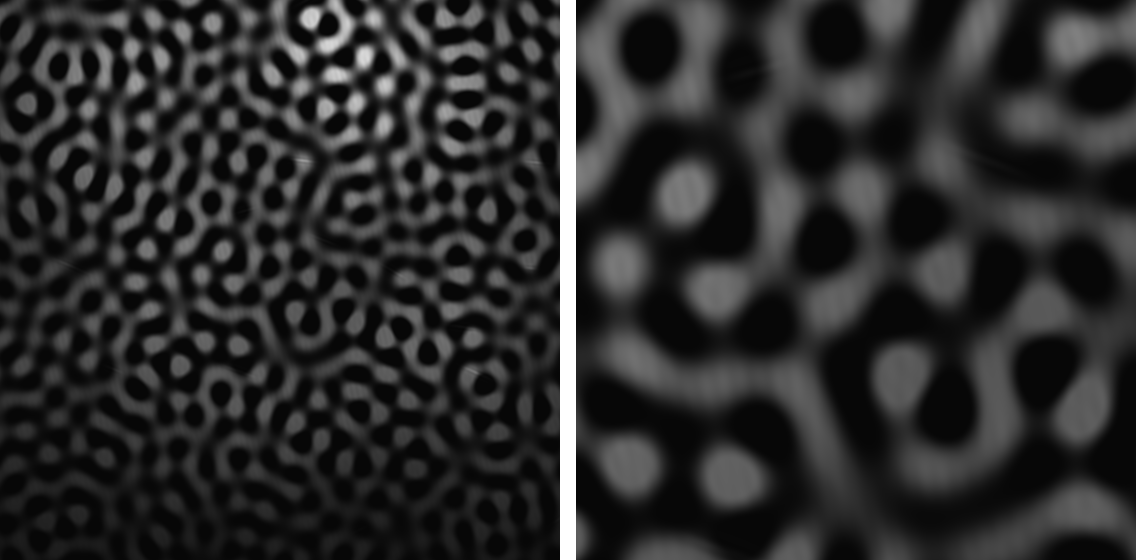
Left: the whole. Right: its middle third, enlarged.
Write a Shadertoy shader that draws this pattern.

```glsl
// Laser-speckle labyrinth: soft grey blobs and worms under uneven light, with faint scratches.

const int   WAVES        = 44;               // plane waves summed into the field
const float FREQUENCY    = 18.7;             // mean cycles per canvas height
const float BANDWIDTH    = 0.16;             // relative spread of the frequency
const vec2  STRETCH      = vec2(1.06, 0.95); // slightly taller than wide grains
const float DARK_EDGE    = -1.15;            // field value that turns black
const float LIGHT_EDGE   = 1.95;             // field value that reaches full light
const float BLACK_LEVEL  = 0.028;
const float LIGHT_GAIN   = 0.92;
const vec2  HOTSPOT      = vec2(0.63, 0.89);
const float HOTSPOT_GAIN = 0.32;
const float GRAIN        = 0.03;             // strength of the fine weave
const float SCRATCH_GRID = 6.0;              // scratch cells per canvas
const float SCRATCH_ODDS = 0.35;
const float SCRATCH_GAIN = 0.20;
const float TAU          = 6.28319;

float hash(float n) { return fract(sin(n * 127.1 + 3.7) * 43758.5); }

float hash2(vec2 p) { return fract(sin(dot(p, vec2(127.1, 311.7))) * 43758.5); }

// Isotropic random field with zero mean and unit variance.
float waveField(vec2 p) {
    float sum = 0.0;
    for (int i = 0; i < WAVES; i++) {
        float n = float(i);
        float angle = 0.5 * TAU * (n + hash(n)) / float(WAVES);
        float k = TAU * FREQUENCY * (1.0 + BANDWIDTH * (hash(n + 71.0) - 0.5));
        vec2 direction = vec2(cos(angle), sin(angle)) * STRETCH;
        sum += cos(k * dot(direction, p) + TAU * hash(n + 153.0));
    }
    return sum * sqrt(2.0 / float(WAVES));
}

// Light falling off toward the bottom and the sides, with one hot spot.
float illumination(vec2 p) {
    float vertical = mix(0.09, 0.40, smoothstep(-0.05, 0.45, p.y)) + 0.17 * smoothstep(0.4, 1.0, p.y);
    float sides = 1.0 - 0.36 * smoothstep(0.25, 0.56, abs(p.x - 0.52));
    vec2 d = (p - HOTSPOT) / vec2(0.15, 0.13);
    float patches = 1.0 + 0.08 * sin(13.0 * p.x + 5.0 * p.y + 1.0)
                        + 0.08 * sin(17.0 * p.y - 9.0 * p.x + 2.0);
    return LIGHT_GAIN * (vertical * sides + HOTSPOT_GAIN * exp(-dot(d, d))) * patches;
}

// Uneven weave of fine, mostly upright interference lines.
float weave(vec2 p) {
    float upright = sin(610.0 * p.x + 3.0 * sin(31.0 * p.y + 17.0 * p.x) + 70.0 * p.y);
    float slanted = sin(470.0 * p.x + 230.0 * p.y + 3.0 * sin(43.0 * p.x - 29.0 * p.y));
    return 0.55 * upright + 0.45 * slanted;
}

// Sparse short scratches, each a small packet of parallel fringes.
float scratches(vec2 p) {
    vec2 cell = floor(p * SCRATCH_GRID);
    float total = 0.0;
    for (int y = -1; y <= 1; y++)
    for (int x = -1; x <= 1; x++) {
        vec2 id = cell + vec2(x, y);
        float present = step(hash2(id + 9.3), SCRATCH_ODDS);
        vec2 center = (id + vec2(hash2(id + 1.7), hash2(id + 5.1))) / SCRATCH_GRID;
        float tilt = 1.3 * (hash2(id + 13.9) - 0.5);
        vec2 d = mat2(cos(tilt), -sin(tilt), sin(tilt), cos(tilt)) * (p - center);
        float size = mix(0.008, 0.032, hash2(id + 21.3));
        vec2 q = d / vec2(size, 0.006);
        total += present * exp(-dot(q, q)) * (0.5 + 0.5 * cos(TAU * d.y / 0.009));
    }
    return total;
}

void mainImage(out vec4 fragColor, in vec2 fragCoord) {
    vec2 p = fragCoord / iResolution.y;

    // Speckle brightness
    float speckle = smoothstep(DARK_EDGE, LIGHT_EDGE, waveField(p));
    float light = illumination(p);
    float value = BLACK_LEVEL + light * speckle * (1.0 + GRAIN * weave(p));

    // Surface flaws, strongest where the field is lit
    value += SCRATCH_GAIN * scratches(p) * light * (0.35 + 1.3 * speckle);

    fragColor = vec4(vec3(clamp(value, 0.0, 1.0)), 1.0);
}
```
